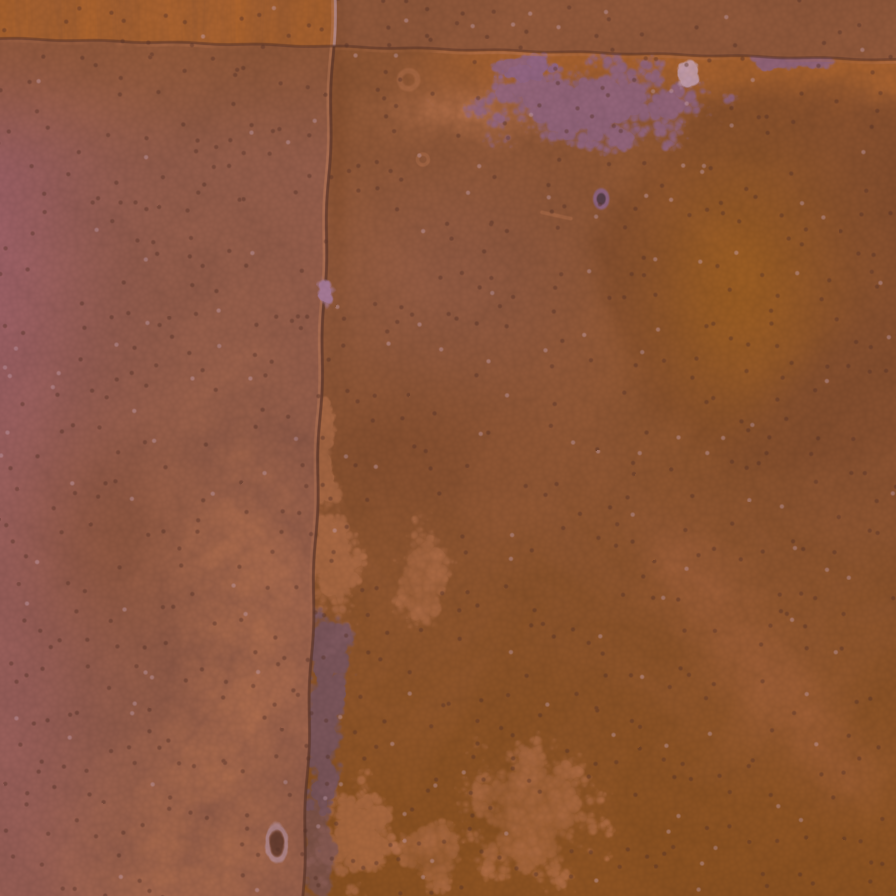
This texture is drawn by a Shadertoy shader. Its source:

```glsl
// Worn, rust-brown tiles divided by one upright and one level seam.
// Soft glows tint each tile; cellular noise breaks up flakes, specks and
// grain, while layered sines give slow mottling and wavering seams.

const vec3 BROWN  = vec3(.535, .322, .19);
const vec3 UMBER  = vec3(.485, .283, .165);
const vec3 OCHRE  = vec3(.575, .345, .125);
const vec3 AMBER  = vec3(.525, .308, .125);
const vec3 CLAY   = vec3(.55, .345, .275);
const vec3 MAUVE  = vec3(.59, .36, .4);
const vec3 PEACH  = vec3(.68, .425, .285);
const vec3 RUST   = vec3(.66, .38, .17);
const vec3 VIOLET = vec3(.54, .375, .48);
const vec3 SLATE  = vec3(.44, .315, .365);
const vec3 PALE   = vec3(.74, .6, .65);
const vec3 DARK   = vec3(.33, .19, .15);
const float MOTTLE = .035, GRAIN = .055, SEAM = .0016;

vec2 p;                // canvas position, 0..1
float ragged, mottle;  // noise shared by all parts

vec2 hash2(vec2 v) {
    vec3 q = fract(v.xyx * vec3(.1031, .103, .0973));
    q += dot(q, q.yzx + 33.33);
    return fract((q.xx + q.yz) * q.zy);
}

// Distance to the nearest scattered point, and that point's random value.
vec2 cellular(vec2 v) {
    vec2 base = floor(v), best = vec2(9, 0);
    for (int k = 0; k < 9; k++) {
        vec2 cell = base + vec2(k % 3 - 1, k / 3 - 1);
        float d = length(cell + hash2(cell) - v);
        if (d < best.x) best = vec2(d, hash2(cell + 57.).x);
    }
    return best;
}

// Slow mottling in about -1..1, from turned and warped sines.
float layeredSines(vec2 v) {
    float sum = 0., amp = .5;
    for (int i = 0; i < 5; i++) {
        v += .6 * sin(v.yx * 1.3 + float(i));
        sum += amp * sin(v.x) * cos(v.y);
        v = mat2(1.4, 1.1, -1.1, 1.4) * v + 2.3;
        amp *= .65;
    }
    return sum;
}

float glow(float x, float y, float rx, float ry) {
    vec2 q = (p - vec2(x, y)) / vec2(rx, ry);
    return exp(-dot(q, q));
}

float flake(float x, float y, float rx, float ry) {
    vec2 q = (p - vec2(x, y)) / vec2(rx, ry);
    return 1. - smoothstep(.7, 1.1, length(q) + ragged);
}

float segment(vec2 a, vec2 b) {
    vec2 d = b - a;
    return length(p - a - d * clamp(dot(p - a, d) / dot(d, d), 0., 1.));
}

float line(float d, float width) {
    return 1. - smoothstep(width * .4, width * 1.6, abs(d));
}

void tint(inout vec3 c, vec3 colour, float amount) {
    c = mix(c, colour, clamp(amount, 0., 1.));
}

vec3 leftTile() {
    vec3 c = CLAY;
    tint(c, MAUVE, .85 * glow(-.03, .72, .13, .34));
    tint(c, MAUVE, .45 * glow(0., .2, .1, .35));
    tint(c, BROWN, .7 * smoothstep(.8, .96, p.y));
    tint(c, UMBER, .4 * glow(.12, .4, .09, .12));
    float worn = glow(.27, .32, .09, .24) + .8 * glow(.21, .04, .12, .13);
    tint(c, PEACH, worn * (.42 - .3 * ragged + .25 * mottle));
    return c;
}

vec3 rightTile() {
    vec3 c = mix(AMBER, BROWN, smoothstep(0., .55, p.y + .08 * mottle));
    tint(c, CLAY, .65 * glow(.5, .69, .17, .15));
    tint(c, UMBER, .55 * glow(.46, .5, .12, .08));
    // Rusty band under the level seam, cut off by a dark dome
    float band = smoothstep(.84, .94, p.y - .025 * ragged);
    tint(c, RUST, .75 * band * smoothstep(.42, .6, p.x));
    tint(c, PEACH, .6 * glow(.54, .875, .1, .025) * (1. - ragged));
    float dome = length((p - vec2(.91, .69)) * vec2(.88, 1)) + .015 * mottle;
    tint(c, UMBER, .65 - .65 * smoothstep(.19, .23, dome));
    tint(c, OCHRE, .9 * glow(.825, .68, .1, .15));
    float shade = smoothstep(-.02, .04, (p.x - .83) * .72 - (p.y - .54) * .75);
    tint(c, UMBER + .01, .8 * shade * glow(.95, .56, .15, .14));
    // Pale diagonal smear and peach wear
    float smear = segment(vec2(.76, .37), vec2(.94, .14)) / .045;
    tint(c, PEACH - .05, exp(-smear * smear) * (.41 - .17 * ragged));
    float worn = flake(.59, .09, .065, .07) + flake(.47, .355, .028, .048)
               + flake(.48, .05, .032, .037);
    tint(c, PEACH, .42 * min(worn, 1.) * (1. - ragged));
    // Violet bare patch with small satellites
    tint(c, VIOLET, .9 * (flake(.664, .884, .112, .043)
        + flake(.58, .926, .037, .012) + flake(.88, .934, .045, .01)));
    tint(c, PALE, .9 * flake(.768, .917, .012, .014));
    float spot = length((p - vec2(.671, .778)) * vec2(1.1, .85));
    tint(c, VIOLET, line(spot - .007, .003));
    tint(c, SLATE * .75, 1. - smoothstep(.004, .007, spot));
    // Faint rings and a scratch
    tint(c, PEACH, .5 * (line(length(p - vec2(.472, .822)) - .006, .002)
        + line(length(p - vec2(.456, .911)) - .01, .003)
        + line(segment(vec2(.605, .763), vec2(.637, .756)), .002)));
    return c;
}

void mainImage(out vec4 fragColor, in vec2 fragCoord) {
    p = fragCoord / iResolution.xy;
    ragged = cellular(p * 22.).x * .9 + cellular(p * 51.).x * .6
           + cellular(p * 110.).x * .4 - .9;
    mottle = layeredSines(p * 13.);
    float across = p.x - .338 - .036 * p.y - .0012 * sin(p.y * 47.);
    float above = p.y - .957 + .024 * p.x - .0007 * sin(p.x * 70.);
    float right = smoothstep(-.002, .002, across);
    float top = smoothstep(-.0015, .0015, above);

    // Four tiles
    float streak = .65 + .3 * layeredSines(p * vec2(75, 6));
    vec3 upper = mix(mix(BROWN, RUST, streak), mix(BROWN, CLAY, .35), right);
    vec3 c = mix(mix(leftTile(), rightTile(), right), upper, top);

    // Flakes and bruises beside the upright seam
    tint(c, PEACH, .65 * right * min(1., flake(.372, .37, .026, .075)
        + flake(.362, .5, .01, .05) + flake(.395, .07, .04, .05)));
    tint(c, SLATE, .85 * right * min(1., flake(.365, .275, .025, .05)
        + flake(.361, .19, .02, .09) + .7 * flake(.354, .06, .019, .065)));
    tint(c, UMBER, .55 * right * glow(.377, .83, .012, .16));

    // Seams: dark joint with a light lip
    tint(c, PEACH + .04, .5 * line(across + .003, SEAM) * smoothstep(.2, .6, p.y));
    tint(c, mix(DARK, PALE, top), .65 * line(across, SEAM));
    tint(c, DARK, .5 * line(above, SEAM));
    tint(c, PEACH, .6 * line(above + .003, SEAM) * (mottle + right * .5));
    tint(c, VIOLET + .08, flake(.363, .673, .008, .019));

    // Chip with a pale rim
    float chip = length((p - vec2(.309, .06)) * vec2(1.4, .8)) + .004 * ragged;
    tint(c, PALE - .06, .7 * line(chip - .014, .003));
    tint(c, DARK, .75 - .75 * smoothstep(.008, .013, chip));

    // Specks, mottling and grain
    vec2 speck = cellular(p * 48.);
    float dotMask = .45 - .45 * smoothstep(.05, .17, speck.x);
    tint(c, DARK, dotMask * step(.72, speck.y));
    tint(c, PALE, dotMask * step(speck.y, .06));
    float grain = .5 - cellular(p * 150.).x;
    c *= 1. + MOTTLE * mottle + GRAIN * grain - .03 * ragged;
    fragColor = vec4(clamp(c, 0., 1.), 1);
}
```
